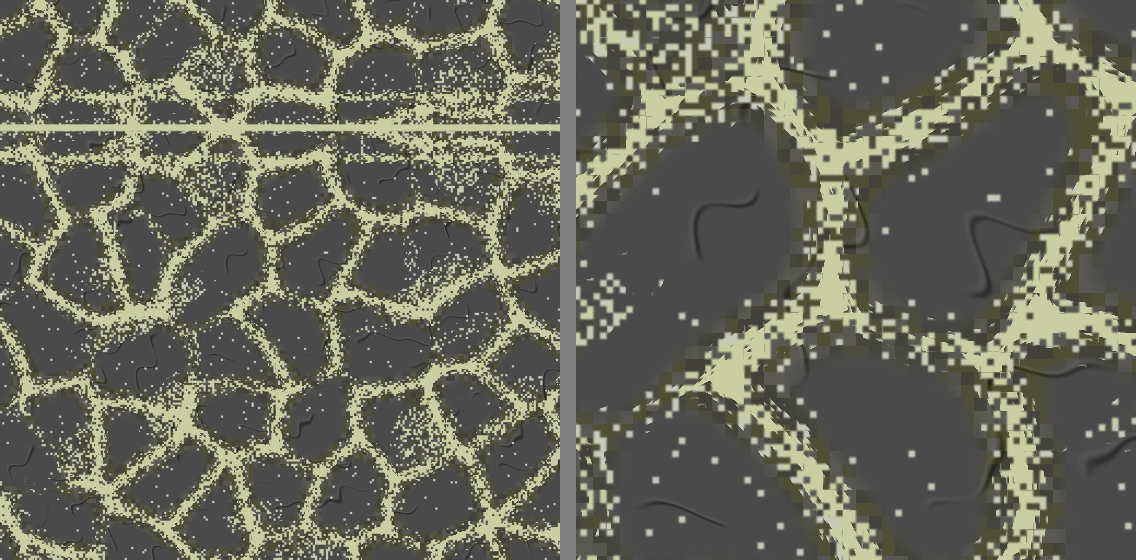
Left: the whole. Right: its middle third, enlarged.
Reproduce this texture procedurally as a WebGL 1 fragment shader.

```glsl
precision highp float;
// Pale sand gathered along cell borders on a dark, finely cracked plate.
uniform vec2 u_resolution;

const vec3 PLATE = vec3(0.292, 0.292, 0.294);
const vec3 OLIVE = vec3(0.31, 0.31, 0.21);
const vec3 SHADE = vec3(0.26, 0.26, 0.22);
const vec3 DUSTY = vec3(0.35, 0.35, 0.32);
const vec3 SAND = vec3(0.79, 0.81, 0.64);
const vec3 PALE_SAND = vec3(0.78, 0.79, 0.73);
const float CELLS = 7.2;         // cells across the canvas
const float JITTER = 0.78;       // irregularity of the cells
const float GRAINS = 256.0;      // grains across the canvas
const float VEIN_WIDTH = 0.0105; // spread of sand around a border
const float HALO_WIDTH = 0.022;  // spread of the stained plate
const float BAR_Y = 0.772;       // height of the solid bar
const float BAR_HALF = 0.006;
const float ROW_GAP = 0.055;     // distance from the bar to its side rows
const float STRAY = 0.012;       // share of loose grains inside cells

float hash(vec2 p) {
  vec3 q = fract(vec3(p.xyx) * 0.1031);
  q += dot(q, q.yzx + 33.33);
  return fract((q.x + q.y) * q.z);
}

vec2 cellPoint(vec2 id) {
  vec2 r = vec2(hash(id + 17.3), hash(id + 71.9));
  return id + 0.5 + JITTER * (r - 0.5);
}

float bell(float d, float width) {
  return exp(-d * d / (width * width));
}

// Layered sines, about -1.5 to 1.5
float waves(vec2 p) {
  return sin(p.x * 9.0 + 2.0 * sin(p.y * 7.0)) * sin(p.y * 11.0 + 1.3)
       + 0.5 * sin(p.x * 23.0 + p.y * 17.0 + 2.0 * sin(p.y * 13.0));
}

// Cellular borders: x = sand density, y = stain around it
vec2 veins(vec2 p) {
  vec2 g = p * CELLS;
  vec2 home = floor(g);
  vec2 nearId = home;
  vec2 toNear = vec2(9.0);
  for (int j = -1; j <= 1; j++) {
    for (int i = -1; i <= 1; i++) {
      vec2 id = home + vec2(float(i), float(j));
      vec2 toPoint = cellPoint(id) - g;
      if (dot(toPoint, toPoint) < dot(toNear, toNear)) {
        toNear = toPoint;
        nearId = id;
      }
    }
  }
  vec2 sum = vec2(0.0);
  for (int j = -2; j <= 2; j++) {
    for (int i = -2; i <= 2; i++) {
      vec2 id = nearId + vec2(float(i), float(j));
      vec2 toPoint = cellPoint(id) - g;
      vec2 across = toPoint - toNear;
      if (dot(across, across) > 0.0001) {
        float d = dot(0.5 * (toPoint + toNear), normalize(across)) / CELLS;
        float pair = hash(id + nearId + 5.7);
        float strength = mix(0.12, 0.8, smoothstep(0.05, 0.45, pair));
        sum += strength * vec2(bell(d, VEIN_WIDTH), bell(d, HALO_WIDTH));
      }
    }
  }
  return sum;
}

// Short slanted cracks: a dark groove with a lit lip
float cracks(vec2 p) {
  vec2 q = mat2(0.8, -0.6, 0.6, 0.8) * p;
  float f = q.y * 13.0 + 0.4 * sin(q.x * 23.0) + 0.22 * sin(q.x * 67.0 + q.y * 31.0)
          + 0.08 * sin(q.x * 151.0);
  float s = (fract(f) - 0.5) / 15.0;
  float mask = smoothstep(0.0, 0.7, waves(q * 2.3 + 4.0));
  return mask * (0.045 * bell(s - 0.0035, 0.002) - 0.12 * bell(s, 0.0019));
}

// Share of sand at p: soft-edged square grains, each lit by chance
float grains(vec2 p, float density) {
  vec2 g = p * GRAINS - 0.5;
  vec2 id = floor(g);
  vec2 t = smoothstep(0.2, 0.8, g - id);
  float a = step(hash(id), density);
  float b = step(hash(id + vec2(1.0, 0.0)), density);
  float c = step(hash(id + vec2(0.0, 1.0)), density);
  float d = step(hash(id + vec2(1.0, 1.0)), density);
  return mix(mix(a, b, t.x), mix(c, d, t.x), t.y);
}

void main() {
  vec2 p = gl_FragCoord.xy / u_resolution.y;
  float px = 1.0 / u_resolution.y;

  // The pattern is mirrored about the bar
  float fromBar = abs(p.y - BAR_Y);
  vec2 m = vec2(p.x, fromBar) + 3.0;
  vec2 bend = 0.008 * sin(m.yx * 31.0 + vec2(0.0, 2.0));
  vec2 vein = veins(m + bend);

  // Side rows, cluttered patches, clumps and loose grains
  float row = 0.55 * bell(fromBar - ROW_GAP, 0.008) + 0.4 * bell(fromBar, 0.011);
  float patches = 0.3 * smoothstep(0.5, 1.1, waves(m * 1.3));
  float clump = 0.7 + 0.6 * hash(floor(p * GRAINS / 3.0) + 9.0);
  float density = min((vein.x + row + patches) * clump, 0.93) + STRAY;

  // Plate, stained near the sand
  float pick = hash(floor(p * GRAINS * 0.5) + 40.0);
  vec3 stain = mix(OLIVE, SHADE, smoothstep(0.3, 0.45, pick));
  stain = mix(stain, DUSTY, smoothstep(0.66, 0.76, pick));
  float near = smoothstep(0.1, 0.5, vein.y + row + patches);
  vec3 color = mix(PLATE, stain, near) + cracks(p);

  // Sand: lone grains are paler than heaped ones
  float heaped = smoothstep(0.1, 0.5, density + 0.4 * (pick - 0.5));
  color = mix(color, mix(PALE_SAND, SAND, heaped), grains(p, density));
  float bar = 1.0 - smoothstep(BAR_HALF - px, BAR_HALF + px, fromBar);
  color = mix(color, SAND, bar);

  gl_FragColor = vec4(color, 1.0);
}
```
